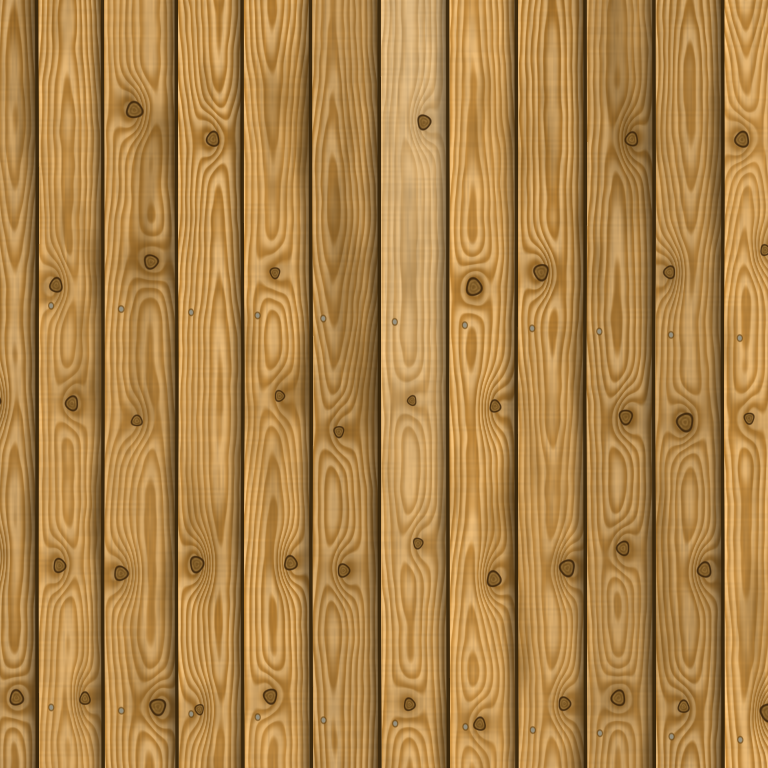
A WebGL 2 fragment shader for this texture:

```glsl
#version 300 es
precision highp float;
// Vertical overlapping timber boards with arched grain, knots and nails.
// Each board warps a ring field around hashed knots; the overlap shades
// one edge, and broad noise varies the tone of the wood.
uniform vec2 u_resolution;
out vec4 outColor;

const float BOARD_WIDTH = 0.0893;
const float FIRST_SEAM = 0.0495;
const int KNOT_ROWS = 5;
const vec3 EARLYWOOD = vec3(0.84, 0.675, 0.44);
const vec3 LATEWOOD = vec3(0.64, 0.44, 0.17);
const vec3 STAIN = vec3(0.39, 0.26, 0.08);
const vec3 KNOT_HEART = vec3(0.57, 0.42, 0.20);
const vec3 KNOT_RIM = vec3(0.23, 0.14, 0.04);
const vec3 GAP = vec3(0.20, 0.13, 0.03);
const vec3 STEEL = vec3(0.60, 0.59, 0.53);

float hash(vec2 p) {
  return fract(sin(dot(p, vec2(127.1, 311.7))) * 43758.545);
}

float noise(vec2 p) {
  vec2 i = floor(p), f = fract(p);
  f = f * f * (3.0 - 2.0 * f);
  return mix(mix(hash(i), hash(i + vec2(1, 0)), f.x),
             mix(hash(i + vec2(0, 1)), hash(i + vec2(1, 1)), f.x), f.y);
}

float fbm(vec2 p) {
  float sum = 0.0, amp = 0.5;
  for (int i = 0; i < 3; i++) {
    sum += amp * noise(p);
    p = p * 2.03 + 7.1;
    amp *= 0.5;
  }
  return sum;
}

float gauss(vec2 d, vec2 spread) {
  d /= spread;
  return exp(-dot(d, d));
}

float disc(float dist, float radius, float aa) {
  return 1.0 - smoothstep(radius - aa, radius + aa, dist);
}

// Knot centre within its board (xy) and radius (z); zero radius means none.
vec3 knotAt(float id, float row) {
  vec2 seed = vec2(id + 20.0, row * 3.7 + 1.0);
  float side = mix(0.2, 0.78, hash(seed)) * BOARD_WIDTH;
  float height = 0.08 + 0.19 * row + 0.05 * (hash(seed + 5.3) - 0.5);
  float present = step(hash(seed + 9.1), 0.92 - 0.09 * row);
  return vec3(side, height, present * mix(0.006, 0.0115, hash(seed + 2.9)));
}

// Ring count: straight near the edges, arched along the board's middle.
float ringField(vec2 p, float id) {
  float across = p.x / BOARD_WIDTH - mix(0.3, 0.7, hash(vec2(id, 4.0)));
  float arch = noise(vec2(id * 9.3, p.y * 3.6 + id * 2.1));
  float waver = fbm(vec2(p.x * 22.0 + id * 5.0, p.y * 11.0));
  return 12.5 * sqrt(across * across + 0.012) + 5.5 * arch + 1.5 * waver;
}

// Soft ramp to dark latewood, then a quicker return.
float ringProfile(float phase) {
  float f = fract(phase);
  return smoothstep(0.1, 0.72, f) * (1.0 - smoothstep(0.76, 1.0, f));
}

vec3 paintKnot(vec3 col, vec2 d, float radius, float seed, float aa) {
  float angle = atan(d.y, d.x);
  float dist = length(d * vec2(1.0, 0.88));
  dist *= 1.0 + 0.08 * sin(angle * 3.0 + seed * 6.0);
  float rings = 0.5 + 0.5 * sin(dist / radius * 17.0);
  vec3 heart = mix(KNOT_HEART, STAIN, 0.45 * rings);
  heart = mix(heart, STAIN, 0.5 * noise(d * 350.0 + seed * 31.0));
  heart = mix(KNOT_RIM, heart, disc(dist, radius * 0.78, aa));
  return mix(col, heart, 0.9 * disc(dist, radius, aa));
}

vec3 paintNail(vec3 col, vec2 d, float aa) {
  float dist = length(d * vec2(1.0, 0.8));
  col = mix(col, STAIN, 0.75 * disc(dist, 0.0040, aa));
  return mix(col, STEEL, 0.9 * disc(dist, 0.0026, aa));
}

vec3 shadeOverlap(vec3 col, float s, float aa) {
  col *= 1.0 - 0.38 * smoothstep(0.74, 0.97, s);
  col *= 1.0 + 0.08 * (1.0 - smoothstep(0.02, 0.12, s));
  float gap = smoothstep(0.955 - aa, 0.955 + aa, s);
  gap = max(gap, 1.0 - smoothstep(0.0, aa, s));
  return mix(col, GAP, 0.88 * gap);
}

void main() {
  vec2 uv = gl_FragCoord.xy / u_resolution;
  float aa = 0.8 / min(u_resolution.x, u_resolution.y);

  // Boards of slightly uneven width with wavering edges
  float offCentre = uv.x - 0.18;
  float x = uv.x - 0.14 * offCentre * exp(-pow(offCentre / 0.06, 2.0));
  x += 0.002 * (noise(vec2(x * 3.0, uv.y * 4.0)) - 0.5) - FIRST_SEAM;
  float id = floor(x / BOARD_WIDTH);
  vec2 p = vec2(x - id * BOARD_WIDTH, uv.y);

  // Grain bends around knots, which also darken the wood nearby
  float phase = ringField(p, id), halo = 0.0;
  for (int i = 0; i < KNOT_ROWS; i++) {
    vec3 k = knotAt(id, float(i));
    vec2 d = p - k.xy;
    float strength = k.z / 0.01;
    phase += 4.5 * strength * gauss(d, vec2(0.019, 0.036));
    halo += strength * gauss(d, vec2(0.022, 0.026));
  }
  float fade = 1.0 - smoothstep(0.45, 1.1, fwidth(phase));
  float ring = mix(0.38, ringProfile(phase), fade);
  float contrast = mix(0.6, 1.0, noise(vec2(id * 7.0, uv.y * 5.0)));
  vec3 col = mix(EARLYWOOD, LATEWOOD, mix(0.4, ring, contrast));

  // Stains, fibres, faint saw marks and tone of each board
  float blotch = fbm(vec2(p.x * 25.0 + id * 13.0, uv.y * 6.0));
  col = mix(col, STAIN, 0.4 * smoothstep(0.45, 0.8, blotch));
  col = mix(col, STAIN, 0.42 * min(halo, 1.0));
  float fibre = noise(vec2(uv.x * 420.0, uv.y * 24.0)) - 0.5;
  float saw = noise(vec2(uv.x * 18.0, uv.y * 300.0)) - 0.5;
  float tone = 0.94 + 0.14 * hash(vec2(id, 8.0));
  float paleBoard = exp(-4.0 * pow(id - 5.0, 2.0)) * smoothstep(0.0, 0.9, uv.y);
  col = mix(col, vec3(0.90, 0.79, 0.62), 0.42 * paleBoard);
  col *= tone * (1.0 + 0.11 * fibre + 0.05 * saw);

  for (int i = 0; i < KNOT_ROWS; i++) {
    vec3 k = knotAt(id, float(i));
    if (k.z > 0.0) col = paintKnot(col, p - k.xy, k.z, hash(k.xy), aa);
  }

  // Two gently sloping rows of nails
  for (int i = 0; i < 2; i++) {
    float height = 0.082 + 0.523 * float(i) - 0.047 * uv.x;
    float side = BOARD_WIDTH * mix(0.15, 0.24, hash(vec2(id, 6.0)));
    col = paintNail(col, p - vec2(side, height), aa);
  }

  outColor = vec4(shadeOverlap(col, p.x / BOARD_WIDTH, aa / BOARD_WIDTH), 1.0);
}
```
